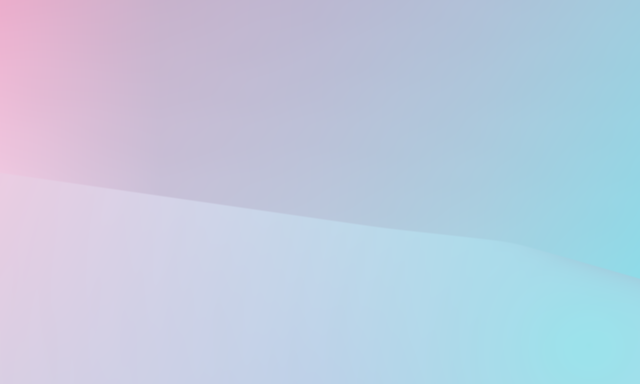
Give the GLSL for this background, as a WebGL 1 fragment shader.

```glsl
precision highp float;
uniform vec2 u_resolution;

// Gradient noise
vec2 hashGradient(vec2 cell) {
  float angle = 6.2832 * fract(sin(dot(cell, vec2(127.1, 311.7))) * 43758.5);
  return vec2(cos(angle), sin(angle));
}

float gradientNoise(vec2 p) {
  vec2 cell = floor(p), f = fract(p);
  vec2 u = f * f * f * (f * (f * 6.0 - 15.0) + 10.0);
  float low = mix(dot(hashGradient(cell), f),
                  dot(hashGradient(cell + vec2(1, 0)), f - vec2(1, 0)), u.x);
  float high = mix(dot(hashGradient(cell + vec2(0, 1)), f - vec2(0, 1)),
                   dot(hashGradient(cell + vec2(1, 1)), f - vec2(1, 1)), u.x);
  return mix(low, high, u.y);
}

// Five evenly spaced colour stops
vec3 ramp(vec3 a, vec3 b, vec3 c, vec3 d, vec3 e, float x) {
  vec3 color = mix(a, b, clamp(x * 4.0, 0.0, 1.0));
  color = mix(color, c, clamp(x * 4.0 - 1.0, 0.0, 1.0));
  color = mix(color, d, clamp(x * 4.0 - 2.0, 0.0, 1.0));
  return mix(color, e, clamp(x * 4.0 - 3.0, 0.0, 1.0));
}

// Rounded bend that starts at zero
float softBend(float x) {
  return 0.5 * (x + sqrt(x * x + 0.0004));
}

float ridgeHeight(float x) {
  return 0.55 - 0.24 * x + 0.06 * softBend(x - 0.6) - 0.3 * softBend(x - 0.8);
}

vec3 skyColor(vec2 uv, float ridge) {
  vec3 top = ramp(vec3(0.925, 0.68, 0.80), vec3(0.785, 0.70, 0.80),
                  vec3(0.735, 0.72, 0.82), vec3(0.69, 0.755, 0.845),
                  vec3(0.63, 0.80, 0.87), uv.x);
  vec3 base = ramp(vec3(0.935, 0.78, 0.875), vec3(0.785, 0.755, 0.845),
                   vec3(0.73, 0.78, 0.86), vec3(0.66, 0.815, 0.88),
                   vec3(0.56, 0.86, 0.91), uv.x);
  return mix(base, top, clamp((uv.y - ridge) / (1.0 - ridge), 0.0, 1.0));
}

vec3 slopeColor(vec2 uv, float ridge) {
  vec3 crest = ramp(vec3(0.92, 0.80, 0.885), vec3(0.835, 0.825, 0.905),
                    vec3(0.76, 0.845, 0.915), vec3(0.68, 0.86, 0.92),
                    vec3(0.62, 0.86, 0.915), uv.x);
  vec3 foot = ramp(vec3(0.85, 0.81, 0.89), vec3(0.80, 0.815, 0.90),
                   vec3(0.74, 0.82, 0.91), vec3(0.665, 0.855, 0.915),
                   vec3(0.64, 0.87, 0.92), uv.x);
  vec3 color = mix(foot, crest, clamp(uv.y / ridge, 0.0, 1.0));

  // Cyan glow in the lower right
  vec2 offset = (uv - vec2(0.92, 0.09)) / vec2(0.11, 0.16);
  color = mix(color, vec3(0.60, 0.89, 0.92), 0.8 * exp(-dot(offset, offset)));

  // Grey veil below the falling end of the ridge
  float veil = exp(-max(ridge - uv.y, 0.0) * 35.0) * smoothstep(0.72, 0.95, uv.x);
  return mix(color, vec3(0.64, 0.79, 0.86), 0.7 * veil);
}

void main() {
  vec2 uv = gl_FragCoord.xy / u_resolution;
  float ridge = ridgeHeight(uv.x);
  vec3 sky = skyColor(uv, ridge);
  vec3 slope = slopeColor(uv, ridge);

  // Faint curved streaks on the slope, soft mottling in the sky
  vec2 fromCenter = (uv - vec2(0.92, 0.1)) * vec2(1.67, 1.0);
  slope += 0.005 * gradientNoise(vec2(length(fromCenter) * 24.0, uv.y * 3.0));
  sky += 0.004 * gradientNoise(uv * vec2(9.0, 14.0));

  float softness = 0.002 + 0.5 / u_resolution.y;
  float aboveRidge = smoothstep(-softness, softness, uv.y - ridge);
  gl_FragColor = vec4(mix(slope, sky, aboveRidge), 1.0);
}
```
